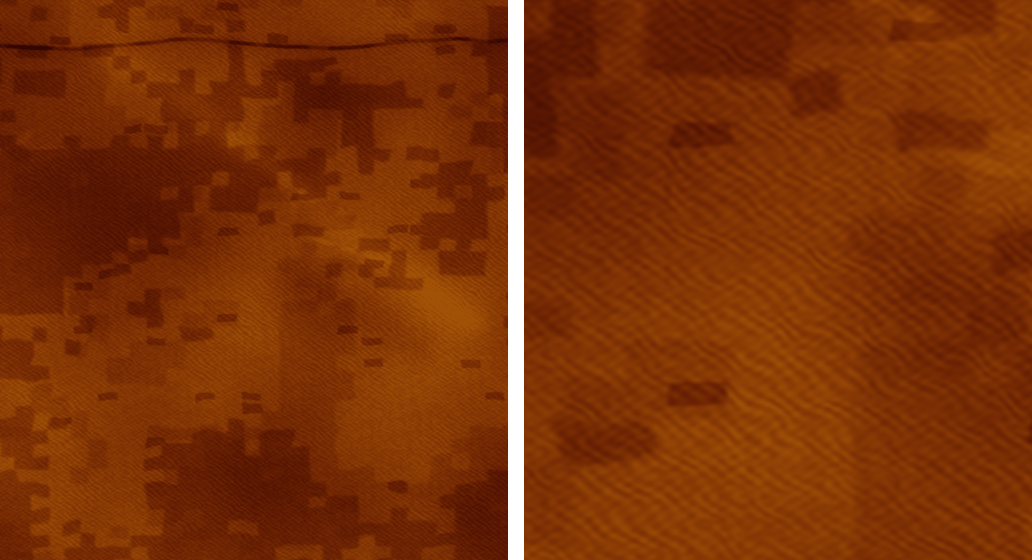
Left: the whole. Right: its middle third, enlarged.
Give the GLSL for this texture, as a Shadertoy shader.

```glsl
// Worn rust-brown twill cloth with a blocky camouflage print, soft folds and a stitched seam.

float hash(vec2 p) {
    return fract(sin(dot(p, vec2(127.1, 311.7))) * 43758.5453);
}

float valueNoise(vec2 p) {
    vec2 i = floor(p), f = fract(p);
    f = f * f * (3.0 - 2.0 * f);
    float low = mix(hash(i), hash(i + vec2(1, 0)), f.x);
    float high = mix(hash(i + vec2(0, 1)), hash(i + vec2(1, 1)), f.x);
    return mix(low, high, f.y);
}

float fbm(vec2 p) {
    float sum = 0.0, gain = 0.55;
    for (int k = 0; k < 3; k++) {
        sum += gain * valueNoise(p);
        p = p * 2.1 + 17.3;
        gain *= 0.5;
    }
    return sum / 0.9625;
}

float spot(vec2 p, vec2 center, vec2 radius) {
    vec2 d = (p - center) / radius;
    return exp(-dot(d, d));
}

float segmentDistance(vec2 p, vec2 a, vec2 b) {
    vec2 ab = b - a;
    return length(p - a - ab * clamp(dot(p - a, ab) / dot(ab, ab), 0.0, 1.0));
}

// Broad light (positive) and dark (negative) areas of the cloth
float region(vec2 p) {
    return 0.9 * spot(p, vec2(0.10, 0.20), vec2(0.22, 0.22))
         + 0.7 * spot(p, vec2(0.72, 0.52), vec2(0.15, 0.24))
         + 0.6 * spot(p, vec2(0.46, 0.46), vec2(0.10, 0.14))
         + 0.7 * spot(p, vec2(0.70, 0.98), vec2(0.13, 0.05))
         + 0.5 * spot(p, vec2(0.66, 0.25), vec2(0.16, 0.10))
         - 1.0 * spot(p, vec2(0.24, 0.64), vec2(0.15, 0.18))
         - 0.6 * spot(p, vec2(0.03, 0.80), vec2(0.12, 0.14))
         - 1.0 * spot(p, vec2(0.88, 0.08), vec2(0.12, 0.14))
         - 0.9 * spot(p, vec2(0.60, 0.83), vec2(0.13, 0.06))
         - 0.6 * spot(p, vec2(0.88, 0.80), vec2(0.08, 0.16))
         - 0.7 * spot(p, vec2(0.46, 0.13), vec2(0.16, 0.10));
}

// One printed cell: 1 inside a patch, 0 outside
float printCell(vec2 cell, vec2 size, float seed, float cover) {
    vec2 c = (cell + 0.5) * size;
    float field = fbm(c * vec2(6.5, 8.0) + seed) + 0.26 * region(c);
    field += 0.22 * (hash(cell + seed) - 0.5);
    return step(field, cover);
}

// Grid of printed cells with soft borders
float blockPrint(vec2 p, vec2 size, float seed, float cover) {
    vec2 q = p / size - 0.5;
    vec2 i = floor(q);
    vec2 f = smoothstep(0.34, 0.66, fract(q));
    float low = mix(printCell(i, size, seed, cover),
                    printCell(i + vec2(1, 0), size, seed, cover), f.x);
    float high = mix(printCell(i + vec2(0, 1), size, seed, cover),
                     printCell(i + vec2(1, 1), size, seed, cover), f.x);
    return mix(low, high, f.y);
}

// Sparse flat flecks, one per chosen cell
float flecks(vec2 p, vec2 size, float seed, float share) {
    vec2 cell = floor(p / size);
    vec2 d = abs(fract(p / size) - 0.5);
    float box = smoothstep(0.48, 0.36, d.x) * smoothstep(0.46, 0.26, d.y);
    return box * step(1.0 - share, hash(cell + seed));
}

// Fine twill broken by horizontal rows and uneven threads
float weave(vec2 p, float pitch) {
    vec2 q = p / pitch + 0.6 * valueNoise(p * 60.0);
    float twill = sin(6.2832 * (q.x * 0.55 + q.y * 0.7));
    float rows = sin(6.2832 * q.y) * sin(6.2832 * q.x * 0.6);
    float threads = valueNoise(q * vec2(1.5, 2.0)) - 0.5;
    return twill * (0.15 + 0.6 * valueNoise(p * 14.0)) + 0.45 * rows + 1.3 * threads;
}

// Wide diagonal fold with a thin worn crease
float fold(vec2 p) {
    vec2 w = p + 0.035 * (vec2(valueNoise(p * 9.0), valueNoise(p * 9.0 + 31.0)) - 0.5);
    float ridge = segmentDistance(w, vec2(0.20, 0.90), vec2(0.84, 0.43));
    float hollow = segmentDistance(w, vec2(0.52, 0.50), vec2(0.74, 0.38));
    float crease = segmentDistance(w, vec2(0.53, 0.60), vec2(0.69, 0.54));
    return 0.20 * exp(-pow(ridge / 0.030, 2.0))
         - 0.20 * exp(-pow(hollow / 0.040, 2.0))
         + 0.30 * exp(-pow(crease / 0.004, 2.0)) * valueNoise(p * 45.0);
}

// Darkening along the wavy seam: broken stitch line plus soft shadow
float seam(vec2 p, float height) {
    float wave = 0.008 * sin(13.4 * (p.x - 0.23)) + 0.006 * (valueNoise(p.xx * vec2(22, 0)) - 0.5);
    float d = p.y - height - wave;
    float dashes = 0.45 + 0.55 * smoothstep(0.3, 0.6, valueNoise(vec2(p.x * 28.0, 4.0)));
    float stitch = dashes * smoothstep(0.0055, 0.0012, abs(d));
    float shadow = exp(-abs(d) / (d < 0.0 ? 0.022 : 0.010));
    return 0.60 * stitch + 0.20 * shadow;
}

vec3 rust(float tone) {
    float t = clamp(tone, -0.25, 1.25);
    return vec3(0.27 + 0.29 * t, 0.05 + 0.13 * t + 0.07 * t * t, 0.008 + 0.010 * t * t);
}

void mainImage(out vec4 fragColor, in vec2 fragCoord) {
    vec2 p = fragCoord / iResolution.y;
    vec2 wobble = 0.010 * (vec2(valueNoise(p * 35.0), valueNoise(p * 35.0 + 53.0)) - 0.5);
    vec2 cloth = p + wobble;

    float darkPatch = blockPrint(cloth, vec2(0.029, 0.023), 3.7, 0.45);
    float midPatch = blockPrint(cloth + 0.011, vec2(0.034, 0.025), 41.2, 0.43);
    float darkFleck = flecks(cloth, vec2(0.043, 0.020), 8.3, 0.05);

    float tone = 0.83 + 0.23 * region(p) + 0.48 * (fbm(p * 5.0 + 9.0) - 0.5);
    tone -= 0.31 * max(darkPatch, darkFleck) + 0.14 * midPatch * (1.0 - 0.5 * darkPatch);
    tone += fold(p) - seam(p, 0.922);
    tone += 0.125 * weave(p, 0.0068);

    fragColor = vec4(rust(tone), 1.0);
}
```
